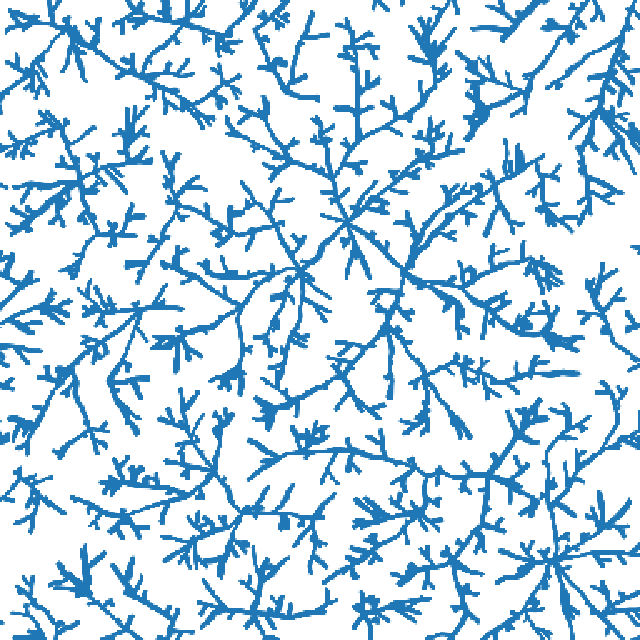
Write a three.js fragment shader that draws this pattern.

```glsl
varying vec2 vUv;

const vec3 PAPER = vec3(1.0);
const vec3 INK = vec3(0.12, 0.47, 0.71);
const float GRID = 256.0;          // blocky steps across the canvas
const float STREAM_CELLS = 13.0;
const float TWIG_CELLS = 30.0;
const float TWIG_REACH = 0.05;
const float TWIG_SHARE = 0.82;
const float HALF_WIDTH = 1.02 / GRID;

float hash(vec2 p) {
  return fract(sin(dot(p, vec2(127.1, 311.7))) * 43758.5);
}

vec2 hash2(vec2 p) {
  return vec2(hash(p), hash(p + vec2(37.3, 17.9)));
}

vec2 noise2(vec2 p) {
  vec2 i = floor(p);
  vec2 f = fract(p);
  f = f * f * (3.0 - 2.0 * f);
  vec2 low = mix(hash2(i), hash2(i + vec2(1.0, 0.0)), f.x);
  vec2 high = mix(hash2(i + vec2(0.0, 1.0)), hash2(i + 1.0), f.x);
  return mix(low, high, f.y) * 2.0 - 1.0;
}

// Snaps to cell centres with a short soft ramp between them
vec2 softSnap(vec2 p, float cells) {
  vec2 q = p * cells - 0.5;
  return (floor(q) + 0.5 + smoothstep(0.3, 0.7, fract(q))) / cells;
}

vec2 closestPoint(vec2 p, vec2 a, vec2 b) {
  vec2 ab = b - a;
  return a + ab * clamp(dot(p - a, ab) / max(dot(ab, ab), 1e-6), 0.0, 1.0);
}

float segmentDistance(vec2 p, vec2 a, vec2 b) {
  return distance(p, closestPoint(p, a, b));
}

vec2 jitteredNode(vec2 cell, float cells, float seed) {
  return (cell + 0.5 + 0.88 * (hash2(cell + seed) - 0.5)) / cells;
}

// Rough terrain whose valleys gather the streams
float terrain(vec2 p, vec2 cell) {
  float hills = sin(6.0 * p.x + 2.0 * sin(4.0 * p.y))
              + sin(7.0 * p.y - 2.0 * sin(5.0 * p.x) + 1.0);
  return hills + 0.9 * hash(cell + 71.7);
}

// Segment from a node to its steepest lower neighbour
vec4 streamFrom(vec2 cell) {
  vec2 start = jitteredNode(cell, STREAM_CELLS, 5.3);
  vec2 end = start;
  float height = terrain(start, cell);
  float steepest = 0.0;
  for (int y = -1; y <= 1; y++) {
    for (int x = -1; x <= 1; x++) {
      vec2 other = cell + vec2(float(x), float(y));
      vec2 node = jitteredNode(other, STREAM_CELLS, 5.3);
      float slope = (height - terrain(node, other)) / (distance(start, node) + 0.01);
      if (slope > steepest) {
        steepest = slope;
        end = node;
      }
    }
  }
  return vec4(start, end);
}

// Short side branch leaving a twig partway along
float spurDistance(vec2 p, vec2 root, vec2 tip, float pick) {
  vec2 along = tip - root;
  vec2 across = vec2(-along.y, along.x) * (pick < 0.3 ? -1.0 : 1.0);
  vec2 fork = root + 0.55 * along;
  return segmentDistance(p, fork, fork + 0.3 * along + 0.45 * across);
}

void main() {
  vec2 p = softSnap(vUv, GRID);
  p += 0.011 * noise2(p * 11.0) + 0.0045 * noise2(p * 42.0 + 9.0);

  // Main streams around this point
  vec4 streams[25];
  float d = 1.0;
  for (int y = 0; y < 5; y++) {
    for (int x = 0; x < 5; x++) {
      vec4 s = streamFrom(floor(p * STREAM_CELLS) + vec2(float(x), float(y)) - 2.0);
      streams[y * 5 + x] = s;
      d = min(d, segmentDistance(p, s.xy, s.zw));
    }
  }

  // Twigs join the nearest stream, leaning downstream
  for (int y = -2; y <= 2; y++) {
    for (int x = -2; x <= 2; x++) {
      vec2 cell = floor(p * TWIG_CELLS) + vec2(float(x), float(y));
      vec2 tip = jitteredNode(cell, TWIG_CELLS, 23.1);
      float reach = TWIG_REACH;
      vec2 root = tip;
      vec2 mouth = tip;
      for (int i = 0; i < 25; i++) {
        vec2 q = closestPoint(tip, streams[i].xy, streams[i].zw);
        float gap = distance(tip, q);
        if (gap < reach) {
          reach = gap;
          root = q;
          mouth = streams[i].zw;
        }
      }
      if (reach < TWIG_REACH && hash(cell + 3.7) < TWIG_SHARE) {
        float run = distance(root, mouth);
        root += (mouth - root) * min(0.5 * reach / max(run, 1e-4), 1.0);
        d = min(d, segmentDistance(p, root, tip));
        float pick = hash(cell + 51.2);
        if (pick < 0.6) d = min(d, spurDistance(p, root, tip, pick));
      }
    }
  }

  float edge = 0.12 / GRID;
  float ink = 1.0 - smoothstep(HALF_WIDTH - edge, HALF_WIDTH + edge, d);
  gl_FragColor = vec4(mix(PAPER, INK, ink), 1.0);
}
```
